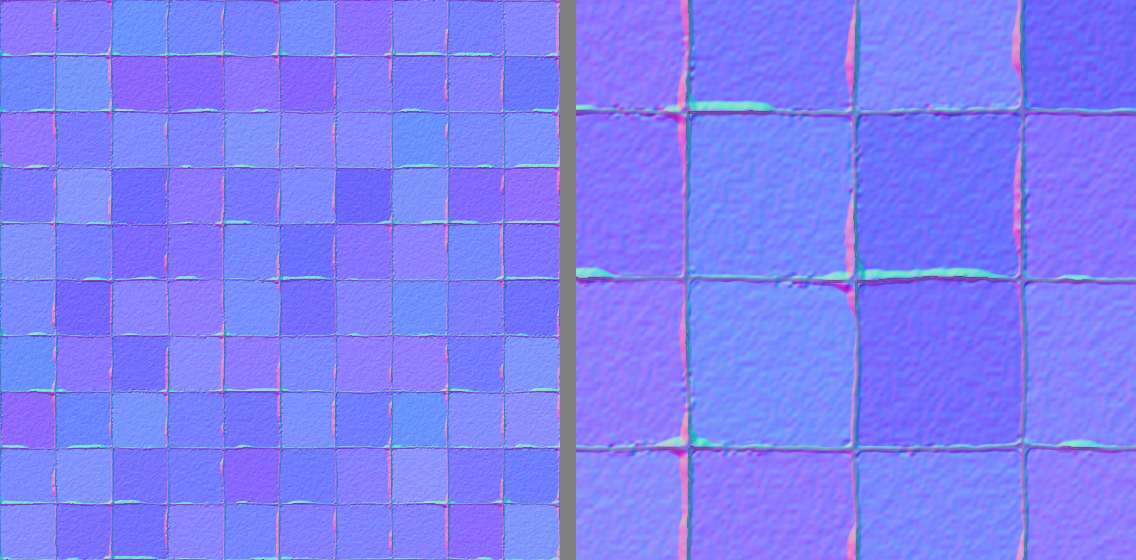
Left, the full canvas; right, a detail of the centre.
This texture map is drawn by a WebGL 1 fragment shader. Its source:

```glsl
precision highp float;
uniform vec2 u_resolution;

const float TILES = 10.0;

vec2 hash2(vec2 p) {
  vec3 q = fract(p.xyx * vec3(0.1031, 0.1030, 0.0973));
  q += dot(q, q.yzx + 33.33);
  return fract((q.xx + q.yz) * q.zy);
}

// Value noise with a whole number of cells per tile, wrapping at the canvas edge
vec2 noise2(vec2 p, float cells) {
  p *= cells;
  float period = cells * TILES;
  vec2 i = floor(p);
  vec2 f = fract(p);
  f = f * f * (3.0 - 2.0 * f);
  vec2 a = hash2(mod(i, period) + cells);
  vec2 b = hash2(mod(i + vec2(1.0, 0.0), period) + cells);
  vec2 c = hash2(mod(i + vec2(0.0, 1.0), period) + cells);
  vec2 d = hash2(mod(i + 1.0, period) + cells);
  return mix(mix(a, b, f.x), mix(c, d, f.x), f.y);
}

// Gently bowed joints
vec2 warp(vec2 p) {
  return p + 0.028 * (noise2(p, 2.0) - 0.5) + 0.008 * (noise2(p, 16.0) - 0.5);
}

float roundedBox(vec2 p, float halfSize, float radius) {
  vec2 q = abs(p) - halfSize + radius;
  return length(max(q, 0.0)) + min(max(q.x, q.y), 0.0) - radius;
}

float height(vec2 p) {
  vec2 grain = noise2(p, 33.0);
  vec2 coarse = noise2(p, 17.0);
  vec2 patches = noise2(p, 3.0);
  vec2 w = warp(p);
  vec2 local = fract(w) - 0.5;
  vec2 rnd = hash2(mod(floor(w), TILES) + 57.0);

  // Slightly turned tile with rounded corners
  float turn = (rnd.x - 0.5) * 0.04;
  vec2 turned = local + turn * vec2(-local.y, local.x);
  float d = roundedBox(turned, 0.493, 0.055) + 0.012 * (coarse.y - 0.5);

  // Patchy chips, mostly on the right and lower sides
  float side = smoothstep(0.34, 0.47, max(local.x, -local.y));
  float wear = side * smoothstep(0.5, 0.85, patches.y);
  float bevel = smoothstep(-0.010 - 0.055 * wear, 0.004, d);
  float h = -(0.007 + 0.012 * coarse.x + 0.05 * wear) * bevel;

  // Crumbs gather at the crossings and along some joints
  vec2 border = 0.5 - abs(local);
  float crossing = 1.0 - smoothstep(0.04, 0.12, length(border));
  float joint = smoothstep(0.5, 0.75, patches.x) * smoothstep(-0.05, -0.01, d);
  float crumbs = max(0.8 * crossing, joint);

  // Fine stone grain
  h += 0.0045 * grain.x + 0.0045 * coarse.x;
  return h + 0.022 * (grain.y - 0.5) * crumbs;
}

void main() {
  vec2 p = gl_FragCoord.xy / u_resolution * TILES;
  vec2 e = vec2(0.009, 0.0);
  vec2 slope = vec2(height(p + e.xy) - height(p - e.xy),
                    height(p + e.yx) - height(p - e.yx)) / (2.0 * e.x);

  // Each tile leans its own way; green points down the canvas
  vec2 w = warp(p);
  vec2 tilt = (hash2(mod(floor(w), TILES) + 113.0) - 0.5) * vec2(0.32, 0.40);
  tilt += vec2(-0.02, -0.01);
  vec3 normal = normalize(vec3(tilt + slope * vec2(-1.0, 1.0), 1.0));
  vec3 color = normal * 0.5 + 0.5;

  // Thin dull crease between neighbours
  vec2 border = 0.5 - abs(fract(w) - 0.5);
  float crease = 1.0 - smoothstep(0.002, 0.019, min(border.x, border.y));
  color = mix(color, vec3(0.44, 0.48, 0.62), 0.6 * crease);

  gl_FragColor = vec4(color, 1.0);
}
```
